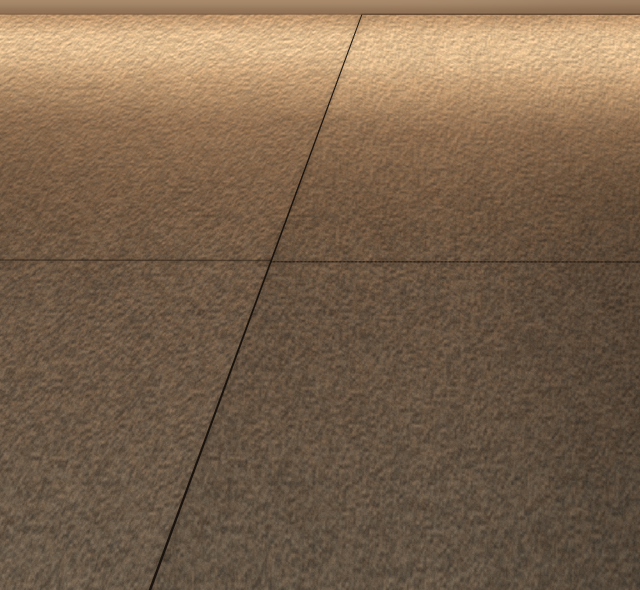
This texture is drawn by a WebGL 2 fragment shader. Its source:

```glsl
#version 300 es
precision highp float;

uniform vec2 u_resolution;
out vec4 fragColor;

float hash(vec2 p) {
    vec3 q = fract(vec3(p.xyx) * 0.1031);
    q += dot(q, q.yzx + 33.33);
    return fract((q.x + q.y) * q.z);
}

float valueNoise(vec2 p) {
    vec2 i = floor(p), f = fract(p);
    f = f * f * (3.0 - 2.0 * f);
    return mix(mix(hash(i), hash(i + vec2(1, 0)), f.x),
               mix(hash(i + vec2(0, 1)), hash(i + vec2(1, 1)), f.x), f.y);
}

float fibreHeight(vec2 p) {
    return 0.55 * valueNoise(p) + 0.3 * valueNoise(p * 1.9 + 17.3)
         + 0.15 * valueNoise(p * 0.45 + 41.7);
}

// Antialiased coverage of a line of the given half width
float lineMask(float dist, float halfWidth, float pixel) {
    return clamp((halfWidth - abs(dist)) / pixel + 0.5, 0.0, 1.0)
         * min(1.0, 2.0 * halfWidth / pixel);
}

// Warm light falling off with depth below the wall
vec3 carpetLight(float d) {
    vec3 c = mix(vec3(0.74, 0.58, 0.42), vec3(0.87, 0.73, 0.56), smoothstep(0.022, 0.065, d));
    c = mix(c, vec3(0.76, 0.61, 0.45), smoothstep(0.085, 0.15, d));
    c = mix(c, vec3(0.57, 0.44, 0.32), smoothstep(0.125, 0.225, d));
    c = mix(c, vec3(0.47, 0.365, 0.27), smoothstep(0.19, 0.36, d));
    c = mix(c, vec3(0.42, 0.34, 0.265), smoothstep(0.32, 0.52, d));
    return mix(c, vec3(0.405, 0.345, 0.28), smoothstep(0.5, 1.0, d));
}

void main() {
    float pixel = 1.0 / u_resolution.y;
    vec2 uv = gl_FragCoord.xy / u_resolution;
    float depth = 1.0 - uv.y;
    float x = gl_FragCoord.x * pixel;

    // Slanted seam, widening toward the viewer
    float along = (depth - 0.0254) / 0.9746;
    float seamDist = (x - mix(0.613, 0.2542, along)) * 0.938;
    float rightTile = smoothstep(-pixel, pixel, seamDist);

    // Base light, with the glow reaching lower on the right tile
    float glowShift = mix(-0.006, 0.006, rightTile) * smoothstep(0.04, 0.1, depth);
    vec3 color = carpetLight(depth - glowShift);
    color *= 1.0 - 0.17 * smoothstep(0.65, 1.05, uv.x) * smoothstep(0.1, 0.4, depth);
    color *= 1.0 - 0.07 * smoothstep(0.3, 0.0, uv.x) * smoothstep(0.08, 0.2, depth)
                        * (1.0 - smoothstep(0.35, 0.6, depth));
    color *= 1.0 - 0.06 * rightTile * smoothstep(0.15, 0.35, depth);

    // Pile grain: raking relief near the light, mottling below
    vec2 q = vec2(x * 175.0, depth * (245.0 - 65.0 * depth));
    q.x += 0.35 * q.y * (1.0 - rightTile);
    float height = fibreHeight(q);
    float relief = height - fibreHeight(q + vec2(0.35, 0.75));
    float speck = hash(floor(vec2(x, depth) * 472.0)) - 0.5;
    float patches = valueNoise(vec2(x * 26.0, depth * 34.0)) - 0.5;
    float near = smoothstep(0.15, 0.5, depth);
    float grain = (height - 0.5) * mix(0.16, 0.44, near)
                + relief * mix(0.24, 0.2, near)
                + speck * mix(0.04, 0.1, near) + patches * 0.045;
    color *= 1.0 + grain;
    float tint = valueNoise(q * 0.7 + 83.0) - 0.5;
    color += vec3(0.018, -0.003, -0.015) * tint;

    // Cross seam, stitched and darker on the right tile
    float crossY = mix(0.4407 + 0.002 * uv.x, 0.4432 + 0.0008 * uv.x, rightTile);
    float stitch = 0.75 + 0.25 * sin(x * 950.0);
    float crossSeam = lineMask(depth - crossY, 0.0013, pixel);
    float crossDark = mix(0.48, 0.8 * stitch, rightTile);
    color = mix(color, vec3(0.15, 0.105, 0.07), crossSeam * crossDark);
    color *= 1.0 - 0.07 * exp(-abs(depth - crossY) * 220.0);

    // Slanted seam with a soft shadow
    float seamWidth = mix(0.0008, 0.0021, along);
    color *= 1.0 - 0.13 * exp(-abs(seamDist) * 260.0);
    color = mix(color, vec3(0.085, 0.06, 0.04), 0.93 * lineMask(seamDist, seamWidth, pixel));

    // Plain wall and its contact line
    vec3 wall = mix(vec3(0.66, 0.54, 0.42), vec3(0.56, 0.44, 0.33), smoothstep(0.0, 0.024, depth));
    wall *= 1.0 - 0.06 * smoothstep(0.6, 1.0, uv.x);
    float wallEdge = 0.0242;
    color = mix(wall, color, smoothstep(wallEdge - pixel, wallEdge + pixel, depth));
    float contact = lineMask(depth - wallEdge, 0.0013, pixel);
    color = mix(color, vec3(0.32, 0.22, 0.14), contact * mix(0.3, 0.75, smoothstep(0.56, 0.57, uv.x)));

    fragColor = vec4(clamp(color, 0.0, 1.0), 1.0);
}
```
